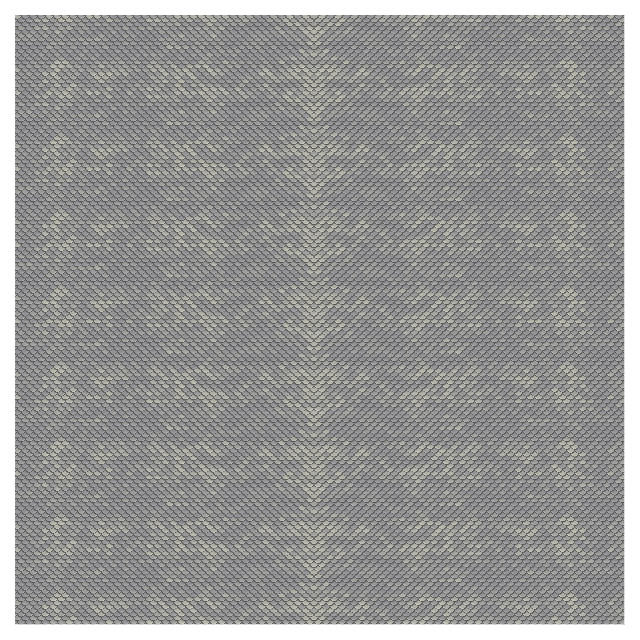
This pattern is drawn by a three.js fragment shader. Its source:

```glsl
#define SCALES vec2(76.0, 80.0)
#define TILE_ROWS 20.0
#define PANEL_MIN vec2(0.0235, 0.0245)
#define PANEL_MAX vec2(0.9755, 0.9765)
#define SEAM_X 0.4907
#define SHADOW_WIDTH 0.17
#define RIM_WIDTH 0.05
#define GAP_COLOR vec3(0.335, 0.335, 0.33)
#define SLATE_COLOR vec3(0.565, 0.565, 0.58)
#define PALE_COLOR vec3(0.695, 0.695, 0.655)

varying vec2 vUv;

const float TAU = 6.2831853;

float hash(vec2 p) {
  return fract(sin(dot(p, vec2(127.1, 311.7))) * 4375.85);
}

// Height of the rounded lower edge below its cusps
float scallopDepth(float x) {
  return sqrt(max(0.25 - x * x, 0.0));
}

// Horizontal offset from the nearest scale centre; odd rows are staggered
float offsetInRow(float x, float row) {
  return fract(x + 0.5 - 0.5 * mod(row, 2.0)) - 0.5;
}

// Paleness of one scale: mirrored bands, a repeating row and random picks
float paleness(float column, float row) {
  float tileRow = mod(row, TILE_ROWS);
  float phase = TAU * tileRow / TILE_ROWS;
  float bands = 0.10 * cos(column * 0.41) + 0.07 * cos(column * 0.97 + 0.4);
  float rows = 0.13 * cos(phase - 0.8) + 0.06 * cos(3.0 * phase);
  float zigzag = 0.09 * cos(column * 0.63 + 2.0 * phase);
  float seam = 0.22 * exp(-column * column / 9.0);
  float pick = hash(vec2(floor(column * 2.0 + 0.5), tileRow + 3.0));
  float level = pick * 0.75 + bands + rows + zigzag + seam;
  return 0.35 * smoothstep(0.1, 0.55, level)
       + 0.65 * smoothstep(0.52, 0.85, level);
}

vec3 scaleSkin(vec2 panel) {
  vec2 q = vec2(panel.x - SEAM_X, panel.y) * SCALES;

  // Higher rows overlap lower ones
  float row = floor(2.0 * q.y) + 1.0;
  float x = offsetInRow(q.x, row);
  if (q.y < 0.5 * row - scallopDepth(x)) {
    row -= 1.0;
    x = offsetInRow(q.x, row);
  }
  vec2 p = vec2(x, q.y - 0.5 * row);
  float pale = paleness(abs(q.x - x), row);
  vec3 color = mix(SLATE_COLOR, PALE_COLOR, pale);

  // Domed shading and fine wear
  float rim = 0.5 - length(vec2(p.x, min(p.y, 0.0)));
  float side = q.x < 0.0 ? -1.0 : 1.0;
  float wear = sin(q.x * 7.3 + 1.7 * sin(q.y * 4.1))
             * sin(q.y * 9.1 + 1.3 * sin(q.x * 3.7));
  color += 0.025 * wear - 0.05 * p.y - 0.04 * side * p.x;

  // Bright lip on the lower edge
  float lip = smoothstep(0.0, 0.07, rim) * (1.0 - smoothstep(0.07, 0.2, rim));
  color += 0.075 * lip * (0.7 - side * p.x) * smoothstep(0.1, -0.1, p.y);

  // Shadow beneath the overlapping row, leaning away from the seam
  vec2 above = vec2(abs(p.x) - 0.5, p.y - 0.5);
  float reach = length(above) - 0.5;
  float lean = 1.0 - 0.5 * side * sign(p.x) * smoothstep(0.0, 0.15, abs(p.x));
  float shadow = 1.0 - smoothstep(0.0, SHADOW_WIDTH * lean, reach);
  float edge = (1.0 - smoothstep(0.0, RIM_WIDTH, rim))
             * smoothstep(0.08, -0.02, p.y);
  return mix(color, GAP_COLOR, max(shadow, edge));
}

void main() {
  vec2 panel = (vUv - PANEL_MIN) / (PANEL_MAX - PANEL_MIN);

  // White margin around the panel
  vec2 inset = min(vUv - PANEL_MIN, PANEL_MAX - vUv);
  float inside = smoothstep(-0.001, 0.001, min(inset.x, inset.y));
  gl_FragColor = vec4(mix(vec3(1.0), scaleSkin(panel), inside), 1.0);
}
```
